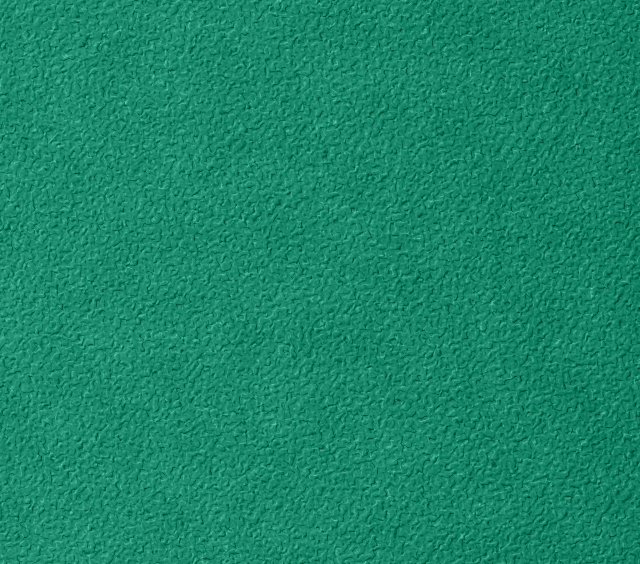
Write a Shadertoy shader that draws this texture.

```glsl
// Green embossed sheet with a fine, worm-like pebble grain lit from the upper left.
// Warped, rotated gradient noise is flattened into plateaus, shaded by a slope
// difference, then given broken creases, pale glints, mottling and a side falloff.

#define GRAIN_CELLS 108.0
#define WARP 0.50
#define EDGE_SOFTNESS 0.23
#define RELIEF_STEP 0.16
#define RELIEF 0.118
#define CREASE 0.115
#define GLINT 0.115
#define MOTTLE 0.028
#define FINE_GRAIN 0.075
#define FALLOFF 0.050
#define BASE_GREEN vec3(0.096, 0.530, 0.412)
#define LIGHT_DIR vec2(-0.72, 0.69)

float hash(vec2 p) {
    return fract(sin(dot(p, vec2(127.1, 311.7))) * 43758.5453);
}

vec2 gradientAt(vec2 cell) {
    float angle = 6.28319 * hash(cell);
    return vec2(cos(angle), sin(angle));
}

// Gradient noise, roughly -0.7 to 0.7
float noise(vec2 p) {
    vec2 i = floor(p), f = fract(p);
    vec2 u = f * f * f * (f * (f * 6.0 - 15.0) + 10.0);
    vec2 x = vec2(1.0, 0.0), y = vec2(0.0, 1.0);
    float a = dot(gradientAt(i), f);
    float b = dot(gradientAt(i + x), f - x);
    float c = dot(gradientAt(i + y), f - y);
    float d = dot(gradientAt(i + x + y), f - x - y);
    return mix(mix(a, b, u.x), mix(c, d, u.x), u.y);
}

// Turns the lattice so that no line follows the canvas axes
vec2 turn(vec2 p, float angle) {
    float c = cos(angle), s = sin(angle);
    return vec2(c * p.x - s * p.y, s * p.x + c * p.y);
}

// Bends the grain so that its pebbles become short worms
vec2 warp(vec2 p) {
    return p + WARP * vec2(noise(p * 0.8 + 17.3), noise(p * 0.8 + 51.9));
}

float grainField(vec2 p) {
    return noise(turn(p, 0.6)) + 0.40 * noise(turn(p, 1.3) * 1.7 + 7.7);
}

float plateau(vec2 p) {
    return smoothstep(-EDGE_SOFTNESS, EDGE_SOFTNESS, grainField(p));
}

// Thin curved line along the zero level of a field
float contour(float field, float width) {
    return 1.0 - smoothstep(0.0, width, abs(field));
}

// Irregular mask, 0 to 1, that cuts lines into short pieces
float patches(vec2 p, float scale, float angle) {
    return smoothstep(-0.15, 0.25, noise(turn(p, angle) * scale + 83.1));
}

void mainImage(out vec4 fragColor, in vec2 fragCoord) {
    vec2 uv = fragCoord / iResolution.xy;
    vec2 p = GRAIN_CELLS * fragCoord / iResolution.y;
    vec2 q = warp(p);

    // Relief: slopes facing the light brighten, the others darken
    vec2 stepToLight = RELIEF_STEP * LIGHT_DIR;
    float slope = plateau(q - stepToLight) - plateau(q + stepToLight);
    float tone = RELIEF * slope * mix(0.65, 1.3, patches(p, 0.7, 2.1));

    // Short dark creases, strongest in the shaded flanks
    float shaded = smoothstep(0.35, -0.20, slope);
    float crease = contour(grainField(q) + 0.10, 0.17) * shaded;
    crease *= patches(p, 0.7, 0.3);
    tone -= CREASE * (crease - 0.08);

    // Short, thin, pale glints away from the shaded flanks
    float glint = contour(noise(turn(q, 2.6) * 0.95 + 29.4), 0.14);
    glint *= patches(p, 0.6, 1.7) * mix(0.35, 1.0, patches(p, 0.25, 0.9));
    glint *= smoothstep(-0.25, 0.15, slope);
    tone += GLINT * (glint - 0.075);

    // Soft mottling, fine surface grain and darkening to the right
    tone += MOTTLE * (noise(p * 0.10 + 5.2) + 0.8 * noise(p * 0.33 + 61.0));
    tone += FINE_GRAIN * noise(turn(p, 0.9) * 2.0 + 37.0);
    tone += FALLOFF * (0.38 - pow(uv.x, 1.6));

    vec3 color = BASE_GREEN + tone * vec3(0.94, 1.0, 0.96);
    color += glint * vec3(0.022, 0.0, 0.010);
    fragColor = vec4(clamp(color, 0.0, 1.0), 1.0);
}
```
